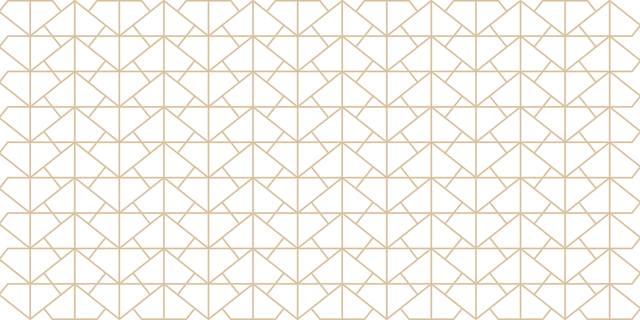
Write a WebGL 2 fragment shader that draws this pattern.

```glsl
#version 300 es
precision highp float;
// Gold line lattice of kites mirrored about vertical bars, alternately upright and inverted.

uniform vec2 u_resolution;
out vec4 fragColor;

// Lengths are fractions of the canvas height.
const float COLUMN_WIDTH = 0.1393;
const float ROW_HEIGHT = 0.1106;
const float FIRST_BAR_X = 0.0943;
const float TOP_EDGE_Y = 0.9978;
const float LAST_BAR = 13.0;
const float LAST_ROW = 8.0;
const float LINE_WIDTH = 0.0051;
const float EDGE_SOFTNESS = 0.75; // in pixels, each side of the edge
const vec3 PAPER = vec3(1.0);
const vec3 GOLD = vec3(0.84, 0.74, 0.59);

float segmentDistance(vec2 p, vec2 a, vec2 b) {
    vec2 pa = p - a;
    vec2 ba = b - a;
    return length(pa - ba * clamp(dot(pa, ba) / dot(ba, ba), 0.0, 1.0));
}

// Outline of a kite with its square corner at the origin.
// The long side follows the cell diagonal; the short side meets it squarely.
float kiteDistance(vec2 p) {
    vec2 cell = vec2(COLUMN_WIDTH, ROW_HEIGHT);
    float t = 0.5 * cell.x * cell.x / dot(cell, cell);
    vec2 middle = vec2(0.5 * cell.x, 0.0);
    vec2 foot = cell * vec2(1.0 - t, t);
    vec2 tip = vec2(0.0, cell.y);
    float d = segmentDistance(p, vec2(0.0), middle);
    d = min(d, segmentDistance(p, middle, foot));
    d = min(d, segmentDistance(p, foot, tip));
    return min(d, segmentDistance(p, tip, vec2(0.0)));
}

// Distance to the nearest line; p.y runs downward from the top edge.
float latticeDistance(vec2 p) {
    float d = 1.0;
    float column = floor(p.x / COLUMN_WIDTH);
    float row = floor(p.y / ROW_HEIGHT);
    for (int i = 0; i <= 1; i++) {
        float bar = column + float(i);
        if (bar < 0.0 || bar > LAST_BAR) continue;
        bool inverted = mod(bar, 2.0) > 0.5;
        for (int j = -1; j <= 1; j++) {
            float r = row + float(j);
            if (r < 0.0 || r > LAST_ROW) continue;
            vec2 local = vec2(abs(p.x - bar * COLUMN_WIDTH), p.y - r * ROW_HEIGHT);
            if (inverted) local.y = ROW_HEIGHT - local.y;
            d = min(d, kiteDistance(local));
        }
    }
    return d;
}

void main() {
    vec2 canvas = gl_FragCoord.xy / u_resolution.y;
    vec2 p = vec2(canvas.x - FIRST_BAR_X, TOP_EDGE_Y - canvas.y);

    // Antialiased ink on paper
    float soft = EDGE_SOFTNESS / u_resolution.y;
    float halfWidth = 0.5 * LINE_WIDTH;
    float ink = 1.0 - smoothstep(halfWidth - soft, halfWidth + soft, latticeDistance(p));
    fragColor = vec4(mix(PAPER, GOLD, ink), 1.0);
}
```
